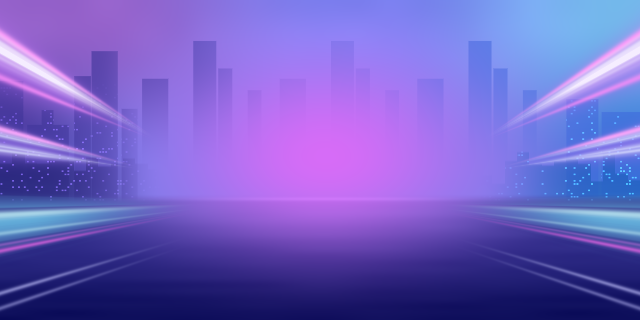
A WebGL 2 fragment shader for this background:

```glsl
#version 300 es
precision highp float;
// Hazy neon city at dusk with light trails racing along both sides of a dark road.
uniform vec2 u_resolution;
out vec4 fragColor;

float hash(vec2 p) {
    vec3 q = fract(vec3(p.xyx) * 0.1031);
    q += dot(q, q.yzx + 33.33);
    return fract((q.x + q.y) * q.z);
}

float noise(vec2 p) {
    vec2 i = floor(p), f = fract(p);
    f = f * f * (3.0 - 2.0 * f);
    return mix(mix(hash(i), hash(i + vec2(1, 0)), f.x),
               mix(hash(i + vec2(0, 1)), hash(i + vec2(1, 1)), f.x), f.y);
}

float bell(float x, float width) {
    return exp(-x * x / (width * width));
}

// Soft-edged building: left side, right side, roof height
float tower(vec2 p, float left, float right, float roof) {
    return smoothstep(-0.002, 0.002, min(min(p.x - left, right - p.x), roof - p.y));
}

// Fan coordinates of a trail: x runs across its width, y from screen edge to tip
vec2 fan(vec2 p, float edgeY, vec2 tip, float halfWidth) {
    float t = p.x / tip.x;
    return vec2((p.y - mix(edgeY, tip.y, t)) / (halfWidth * max(1.0 - t, 0.0) + 0.004), t);
}

vec3 skyColor(vec2 p) {
    vec3 high = mix(vec3(0.59, 0.39, 0.80), vec3(0.48, 0.53, 0.96), smoothstep(0.3, 1.05, p.x));
    high = mix(high, vec3(0.46, 0.73, 0.93), smoothstep(1.2, 1.95, p.x));
    vec3 low = mix(vec3(0.22, 0.19, 0.58), vec3(0.47, 0.49, 0.91), smoothstep(0.0, 0.5, p.x));
    low = mix(low, vec3(0.22, 0.46, 0.84), smoothstep(1.5, 2.0, p.x));
    float cloud = noise(p * vec2(3.0, 5.0)) + 0.5 * noise(p * 9.0 + 4.0) - 0.75;
    return mix(low, high, smoothstep(0.48, 0.95, p.y)) + 0.05 * cloud * smoothstep(0.6, 1.0, p.y);
}

vec3 addCity(vec3 color, vec2 p, float edge) {
    // Distant towers repeat across the middle
    vec2 q = vec2(mod(p.x - 0.604, 0.43), p.y);
    float far = max(tower(q, 0.0, 0.072, 0.872), tower(q, 0.078, 0.122, 0.786));
    far = max(far, max(tower(q, 0.17, 0.213, 0.718), tower(q, 0.27, 0.352, 0.754)));
    far *= step(0.43, p.x) * step(p.x, 1.72);
    // Nearer blocks at the sides
    float near = max(tower(p, 0.286, 0.368, 0.84), tower(p, 0.232, 0.284, 0.762));
    near = max(near, max(tower(p, -0.1, 0.073, 0.747), tower(p, 0.13, 0.167, 0.656)));
    near = max(near, max(tower(p, 0.085, 0.215, 0.61), tower(p, 0.38, 0.43, 0.66)));
    near = max(near, max(tower(p, 1.77, 1.87, 0.69), tower(p, 1.88, 2.1, 0.65)));
    float side = 1.0 - smoothstep(0.15, 0.52, edge);
    float haze = smoothstep(0.46, 0.82, p.y);
    vec3 shade = mix(vec3(0.22, 0.19, 0.58), vec3(0.22, 0.40, 0.86), smoothstep(0.2, 1.5, p.x));
    color = mix(color, shade, far * haze * mix(0.28, 0.55, smoothstep(0.1, 0.5, abs(p.x - 1.03))));
    color = mix(color, shade, near * mix(0.45, 0.6, haze) * (1.0 - smoothstep(0.3, 0.5, edge)));
    // Low skyline of narrow blocks
    float column = floor(p.x * 26.0);
    float roof = 0.42 + 0.12 * hash(vec2(column, 7.0));
    vec3 dark = mix(vec3(0.13, 0.13, 0.44), vec3(0.10, 0.36, 0.72), step(1.0, p.x));
    color = mix(color, dark, 0.6 * side * smoothstep(0.004, -0.004, p.y - roof));
    // Lit windows
    vec2 grid = p * vec2(110.0, 100.0), cell = floor(grid), f = abs(fract(grid) - 0.5);
    float lit = step(0.87, hash(cell)) * smoothstep(0.5, 0.15, f.x) * smoothstep(0.4, 0.1, f.y);
    lit *= max(near, smoothstep(0.01, -0.01, p.y - roof)) * side * smoothstep(0.78, 0.5, p.y);
    return color + lit * mix(vec3(0.30, 0.22, 0.40), vec3(0.15, 0.40, 0.38), step(1.0, p.x));
}

vec3 addTrails(vec3 color, vec2 p) {
    // Broad upper beam
    vec2 u = fan(p, 0.828, vec2(0.49, 0.563), 0.088);
    float fade = smoothstep(1.0, 0.25, u.y);
    float strands = 0.65 + 0.5 * noise(vec2(u.x * 9.0, u.y));
    color = mix(color, vec3(0.72, 0.42, 0.95), 0.75 * fade * bell(u.x, 0.95));
    color = mix(color, vec3(0.97, 0.55, 0.97), fade * (bell(u.x - 0.72, 0.16) + 0.8 * bell(u.x + 0.75, 0.13)));
    color = mix(color, vec3(0.96, 0.93, 1.0), min(1.0, fade * strands * 1.1 * bell(u.x - 0.22, 0.42)));
    // Middle beam
    u = fan(p, 0.552, vec2(0.44, 0.473), 0.055);
    fade = smoothstep(1.0, 0.2, u.y);
    strands = 0.4 + 0.8 * noise(vec2(u.x * 8.0 + 20.0, u.y));
    color = mix(color, vec3(0.58, 0.42, 0.92), 0.7 * fade * bell(u.x, 0.85));
    color = mix(color, vec3(0.95, 0.62, 0.97), fade * bell(u.x - 0.75, 0.2));
    color = mix(color, vec3(0.86, 0.88, 1.0), min(1.0, fade * strands * (bell(u.x - 0.5, 0.18) + bell(u.x + 0.3, 0.25))));
    // Cyan bands hugging the road
    u = fan(p, 0.292, vec2(0.74, 0.366), 0.085);
    fade = smoothstep(0.85, 0.1, u.y);
    float bands = smoothstep(0.25, 0.75, noise(vec2(u.x * 7.0 + 3.0, 2.0)));
    color = mix(color, vec3(0.40, 0.72, 0.88), fade * bell(u.x - 0.15, 0.75) * (0.3 + 0.6 * bands));
    color = mix(color, vec3(0.75, 0.93, 0.96), 0.8 * fade * (bell(u.x - 0.4, 0.15) + 0.6 * bell(u.x + 0.25, 0.08)));
    color = mix(color, vec3(0.80, 0.38, 0.85), 0.85 * fade * (bell(u.x + 0.86, 0.09) + 0.5 * bell(u.x + 0.65, 0.06)));
    // Two thin lane lines
    for (float i = 0.0; i < 2.0; i++) {
        u = fan(p, 0.083 - 0.047 * i, vec2(0.6, 0.262 - 0.024 * i), 0.006);
        color = mix(color, vec3(0.58, 0.58, 0.84), (0.8 - 0.2 * i) * smoothstep(1.0, 0.1, u.y) * bell(u.x, 0.75));
    }
    return color;
}

void main() {
    vec2 p = gl_FragCoord.xy / u_resolution * vec2(2.0, 1.0);
    float edge = min(p.x, 2.0 - p.x);
    vec3 sky = addCity(skyColor(p), p, edge);
    // Road darkens toward the viewer and the sides
    vec3 road = mix(vec3(0.045, 0.05, 0.35), vec3(0.17, 0.16, 0.52), smoothstep(0.0, 0.24, p.y));
    road = mix(road, vec3(0.43, 0.40, 0.80), smoothstep(0.17, 0.40, p.y) * smoothstep(0.0, 0.7, edge));
    road += 0.025 * (noise(p * vec2(5.0, 45.0)) - 0.5);
    vec3 color = mix(road, sky, smoothstep(0.365, 0.395, p.y));
    // Magenta glow above the horizon
    vec2 g = (p - vec2(1.02, 0.51)) / vec2(0.43, p.y > 0.51 ? 0.31 : 0.27);
    color = mix(color, vec3(0.86, 0.42, 0.97), 0.95 * exp(-dot(g, g)));
    color += vec3(0.05, 0.04, 0.04) * bell(p.y - 0.378, 0.006) * smoothstep(0.3, 0.9, edge);
    color = addTrails(color, vec2(edge, p.y));
    fragColor = vec4(clamp(color, 0.0, 1.0), 1.0);
}
```
